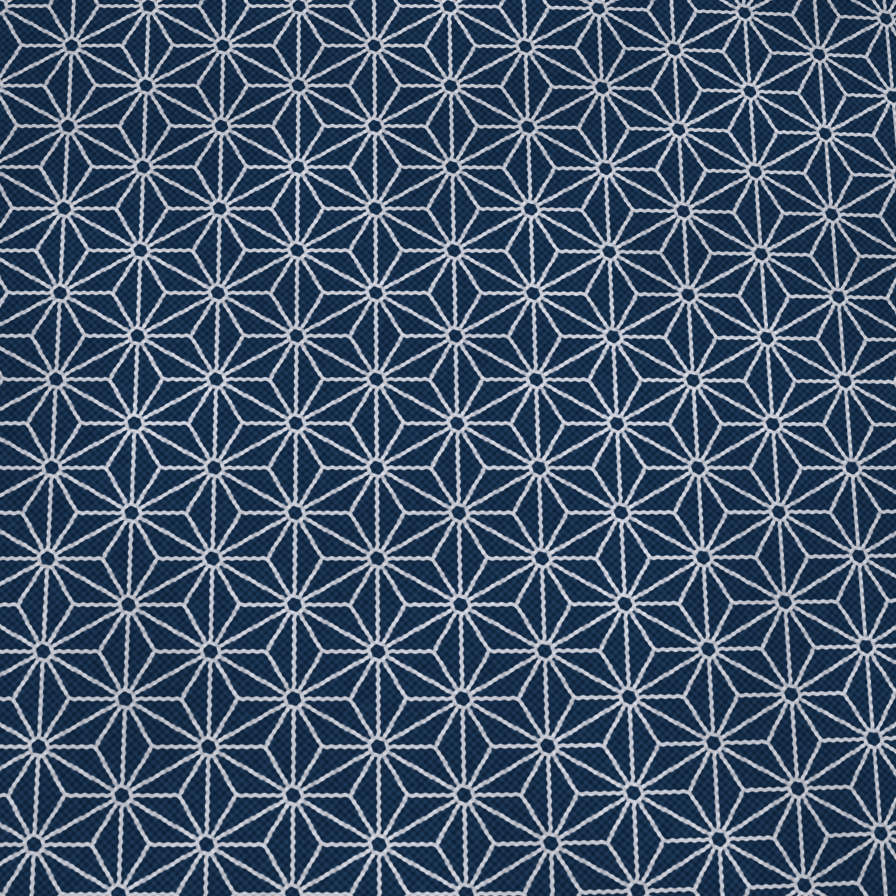
This pattern is drawn by a Shadertoy shader. Its source:

```glsl
// Woven indigo cloth printed with a hemp-leaf star lattice, seen slightly tilted.
// Each hexagonal cell folds into twelve equal wedges for the rays, with a ring
// at the hub; a fine plain weave and gradient noise shade and fray the print.

const float PI = 3.14159265;
const float SQRT3 = 1.7320508;

// Placement of the cloth, in canvas units
const vec2 ANCHOR = vec2(0.4206, 0.4779);   // a star hub
const vec2 DENSITY = vec2(9.55, 10.0);      // repeats across the canvas
const vec2 TILT = vec2(0.146, 0.122);       // growth towards the bottom
const float LEAN = 0.0058;                  // sideways drift of the columns
const float SAG = 0.093;                    // cloth falling away at the right

// Print, in units of one repeat
const float LINE_HALF = 0.021;
const float RING_RADIUS = 0.093;
const float RING_HALF = 0.021;
const float EDGE_SOFT = 0.011;
const float FRAY = 0.005;

// Weave
const float THREADS = 22.0;                 // threads per repeat
const float SLUB = 0.22;                    // unevenness along the threads
const float MOTTLE = 0.07;                  // broad unevenness of the dye

const vec3 INDIGO_DARK = vec3(0.045, 0.125, 0.215);
const vec3 INDIGO_LIGHT = vec3(0.125, 0.232, 0.355);
const vec3 INK_DARK = vec3(0.66, 0.67, 0.71);
const vec3 INK_LIGHT = vec3(0.84, 0.85, 0.885);

vec2 hashGradient(vec2 p) {
    vec3 h = fract(vec3(p.xyx) * vec3(0.1031, 0.1030, 0.0973));
    h += dot(h, h.yzx + 33.33);
    float angle = 2.0 * PI * fract((h.x + h.y) * h.z);
    return vec2(cos(angle), sin(angle));
}

float gradientNoise(vec2 p) {
    vec2 i = floor(p), f = p - i;
    vec2 w = f * f * f * (f * (f * 6.0 - 15.0) + 10.0);
    vec2 e = vec2(0.0, 1.0);
    float low = mix(dot(hashGradient(i), f),
                    dot(hashGradient(i + e.yx), f - e.yx), w.x);
    float high = mix(dot(hashGradient(i + e.xy), f - e.xy),
                     dot(hashGradient(i + e.yy), f - e.yy), w.x);
    return mix(low, high, w.y);
}

// Canvas position to flat cloth position, one unit per repeat
vec2 clothPosition(vec2 uv) {
    float down = ANCHOR.y - uv.y;
    float across = uv.x - ANCHOR.x - LEAN * down;
    float right = max(across, 0.0);
    float shrink = 1.0 + SAG * right * right;
    return DENSITY * vec2(across, down) * shrink / (1.0 + TILT * down);
}

// Offset from the nearest hub of the triangular lattice
vec2 hubOffset(vec2 p) {
    vec2 cell = vec2(SQRT3, 1.0);
    vec2 a = mod(p + 0.5 * cell, cell) - 0.5 * cell;
    vec2 b = mod(p, cell) - 0.5 * cell;
    return dot(a, a) < dot(b, b) ? a : b;
}

// Signed distance to the printed lines
float starDistance(vec2 p) {
    vec2 offset = hubOffset(p);
    float radius = length(offset);
    float wedge = PI / 6.0;
    float angle = atan(offset.y, offset.x);
    angle -= wedge * round(angle / wedge);
    float rays = abs(radius * sin(angle)) - LINE_HALF;
    rays = max(rays, RING_RADIUS - radius);
    float ring = abs(radius - RING_RADIUS) - RING_HALF;
    return min(rays, ring);
}

// Height of the threads, about -1 to 1, faded where too fine to resolve
float weaveHeight(vec2 p, float pixel) {
    vec2 t = p * THREADS;
    t += 0.25 * vec2(gradientNoise(t * 0.11), gradientNoise(t * 0.11 + 47.0));
    float crossing = sin(PI * t.x) * sin(PI * t.y);
    float slub = gradientNoise(t * vec2(0.18, 0.9))
               + gradientNoise(t * vec2(0.9, 0.18) + 91.0);
    float visible = 1.0 - smoothstep(0.5, 1.0, pixel * THREADS);
    return crossing * visible + SLUB * 2.0 * slub;
}

void mainImage(out vec4 fragColor, in vec2 fragCoord) {
    vec2 uv = fragCoord / iResolution.y;
    float pixel = DENSITY.y / iResolution.y;
    vec2 cloth = clothPosition(uv);

    // Threads catch the light and roughen the print edges
    float height = weaveHeight(cloth, pixel);
    float lit = clamp(0.5 + 0.5 * height, 0.0, 1.0);
    float soft = max(EDGE_SOFT, 0.6 * pixel);
    float ink = 1.0 - smoothstep(-soft, soft, starDistance(cloth) - FRAY * height);

    vec3 color = mix(mix(INDIGO_DARK, INDIGO_LIGHT, lit),
                     mix(INK_DARK, INK_LIGHT, lit), ink);

    // Uneven dye and soft falloff to the corners
    vec2 fromCentre = uv - 0.5;
    color *= 1.03 + MOTTLE * gradientNoise(cloth * 0.6 + 13.0)
           - 0.16 * dot(fromCentre, fromCentre);
    fragColor = vec4(color, 1.0);
}
```
